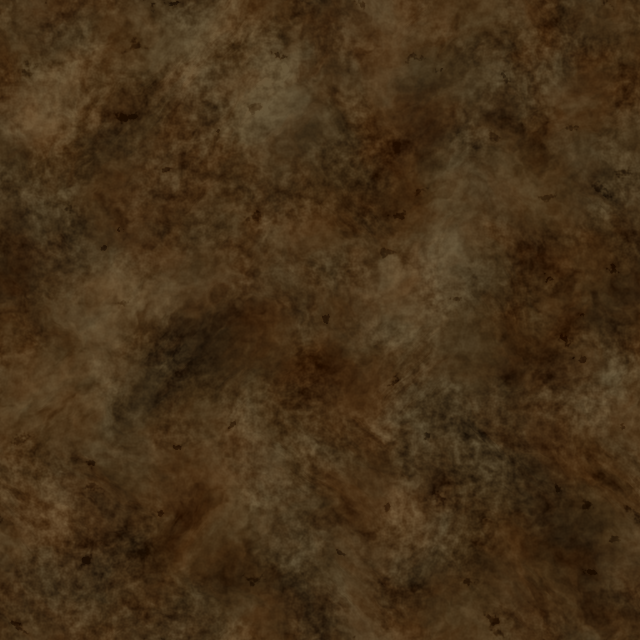
This texture is drawn by a three.js fragment shader. Its source:

```glsl
varying vec2 vUv;

#define DARK vec3(0.155, 0.088, 0.026)
#define MID vec3(0.262, 0.180, 0.084)
#define LIGHT vec3(0.365, 0.285, 0.175)
#define RUST vec3(0.015, -0.003, -0.009)
#define ASH vec3(-0.004, 0.004, 0.009)
#define SWIRL 0.026
#define RAGGED 0.016
#define FIBRE_CELLS vec2(16.0, 42.0)
#define GRAIN_CELLS 64.0
#define PIT_CELLS 22.0
#define PIT_SHARE 0.12
#define TAU 6.2831853

float hash(vec2 p, float seed) {
  vec3 q = fract(p.xyx * vec3(0.1031, 0.1030, 0.0973) + seed * 0.137);
  q += dot(q, q.yzx + 33.33);
  return fract((q.x + q.y) * q.z);
}

vec2 wrapCell(vec2 cell, vec2 period) {
  return cell - period * floor((cell + 0.5) / period);
}

// Gradient noise that repeats after a whole number of cells
float slope(vec2 cell, vec2 offset, vec2 period, float seed) {
  float angle = TAU * hash(wrapCell(cell, period), seed);
  return dot(vec2(cos(angle), sin(angle)), offset);
}

float noise(vec2 p, vec2 period, float seed) {
  vec2 c = floor(p);
  vec2 f = p - c;
  vec2 w = f * f * f * (f * (f * 6.0 - 15.0) + 10.0);
  vec2 x = vec2(1.0, 0.0);
  float low = mix(slope(c, f, period, seed), slope(c + x, f - x, period, seed), w.x);
  float high = mix(slope(c + x.yx, f - x.yx, period, seed),
                   slope(c + 1.0, f - 1.0, period, seed), w.x);
  return mix(low, high, w.y);
}

float fbm(vec2 uv, vec2 cells, int octaves, float seed) {
  float sum = 0.0;
  float amplitude = 1.0;
  for (int i = 0; i < 6; i++) {
    if (i >= octaves) break;
    sum += amplitude * noise(uv * cells, cells, seed + float(i));
    cells *= 2.0;
    amplitude *= 0.66;
  }
  return sum;
}

// Layered sines bend the plane into soft swirls
vec2 swirl(vec2 p) {
  for (int i = 1; i <= 5; i++) {
    float f = float(i);
    vec2 phase = vec2(hash(vec2(f, 1.0), 3.0), hash(vec2(f, 2.0), 5.0));
    p += SWIRL / f * sin(TAU * (f * p.yx + phase));
  }
  return p;
}

// Sparse ragged pits, one candidate per cell
float pits(vec2 uv, float ragged) {
  vec2 p = uv * PIT_CELLS;
  vec2 base = floor(p);
  float cover = 0.0;
  for (int y = -1; y <= 1; y++) {
    for (int x = -1; x <= 1; x++) {
      vec2 cell = base + vec2(float(x), float(y));
      vec2 id = wrapCell(cell, vec2(PIT_CELLS));
      vec2 center = cell + vec2(hash(id, 41.0), hash(id, 42.0));
      float radius = mix(0.08, 0.32, hash(id, 43.0));
      float d = length((p - center) * vec2(1.0, 1.4)) + 0.28 * ragged;
      float present = step(hash(id, 44.0), PIT_SHARE);
      cover = max(cover, present * (1.0 - smoothstep(0.2 * radius, radius, d)));
    }
  }
  return cover;
}

void main() {
  vec2 p = swirl(vUv);
  p += RAGGED * vec2(fbm(p, vec2(11.0), 4, 71.0), fbm(p, vec2(11.0), 4, 81.0));

  // Broad clouds and darker stains
  float clouds = fbm(p, vec2(4.0), 6, 1.0);
  float stain = fbm(p, vec2(7.0), 5, 11.0);
  float rough = smoothstep(-0.35, 0.4, fbm(vUv, vec2(5.0), 3, 19.0));

  // Brushed fibres along two diagonals that trade places
  float rising = fbm(vec2(p.x + p.y, p.y - p.x), FIBRE_CELLS, 3, 23.0);
  float falling = fbm(vec2(p.x - p.y, p.x + p.y), FIBRE_CELLS, 3, 27.0);
  float lean = smoothstep(-0.15, 0.15, noise(p * 7.0, vec2(7.0), 31.0));
  float fibres = mix(rising, falling, lean);

  // Mottling and fine grain, stronger where the surface is rough
  float mottle = fbm(p, vec2(20.0), 4, 91.0);
  float grain = fbm(vUv, vec2(GRAIN_CELLS), 3, 35.0);

  float tone = 0.14 + 1.3 * clouds + 0.35 * stain;
  tone -= 0.75 * smoothstep(0.12, 0.6, stain);
  tone += mix(0.2, 0.42, rough) * fibres + mix(0.1, 0.4, rough) * mottle;
  tone += mix(0.4, 0.9, rough) * grain - 0.7 * pits(p, grain);
  tone = clamp(tone, -1.4, 1.4);

  // Brown ramp with rusty and ashen drifts
  vec3 color = mix(MID, LIGHT, max(tone, 0.0));
  color = mix(color, DARK, max(-tone, 0.0));
  float rust = fbm(p, vec2(6.0), 5, 51.0);
  float ash = fbm(p, vec2(5.0), 5, 61.0);
  color += RUST * clamp(1.8 * rust, -0.8, 1.0) + ASH * clamp(1.8 * ash, -0.8, 1.0);
  gl_FragColor = vec4(max(color, 0.0), 1.0);
}
```
